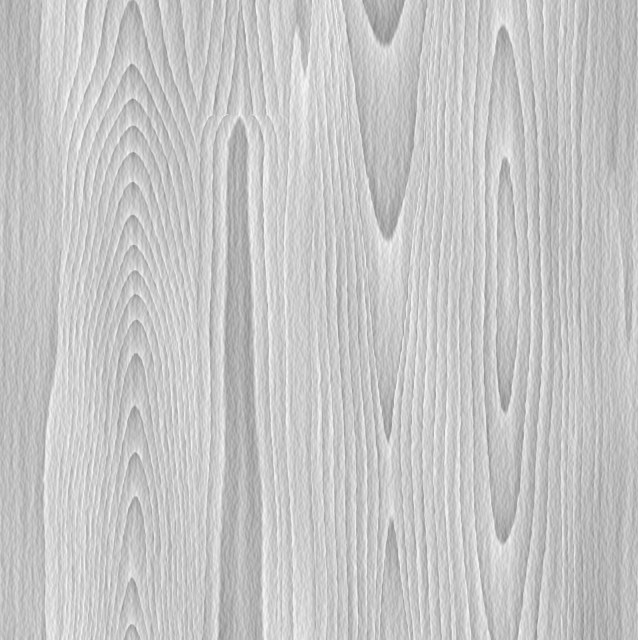
Reproduce this texture procedurally as a Shadertoy shader.

```glsl
// Pale grey wood veneer: arched, pointed and oval growth rings over fine embossed fibres.

vec2 hash2(vec2 c) {
    vec3 h = fract(c.xyx * vec3(0.1031, 0.1030, 0.0973));
    h += dot(h, h.yzx + 33.33);
    return fract((h.xx + h.yz) * h.zy);
}

// Cellular noise: distance to the nearest scattered point
float cells(vec2 q) {
    vec2 base = floor(q), f = q - base;
    float nearest = 2.0;
    for (int j = -1; j <= 1; j++)
        for (int i = -1; i <= 1; i++) {
            vec2 o = vec2(i, j);
            nearest = min(nearest, length(o + hash2(base + o) - f));
        }
    return nearest;
}

// Sideways-lit relief of the cellular noise
float emboss(vec2 q) {
    return cells(q + vec2(0.3, 0.0)) - cells(q - vec2(0.3, 0.0));
}

// Tone of one growth ring: pale at its start, darkening to a crisp line
float ring(float phase) {
    float f = fract(phase);
    float soft = clamp(1.5 * fwidth(phase), 0.05, 0.5);
    float tone = 0.838 - 0.125 * f - 0.07 * smoothstep(0.7, 0.96, f) + 0.055 * exp(-f * 8.0);
    return mix(0.89, tone, 1.0 - smoothstep(1.0 - soft, 1.0, f));
}

// Soft vertical strip around a centre line
float strip(float x, float centre, float halfWidth) {
    return 1.0 - smoothstep(halfWidth - 0.035, halfWidth, abs(x - centre));
}

// Stack of arches pointing up, closest together above the middle
float arches(vec2 p) {
    float dx = p.x - 0.21;
    float rise = (p.y - 0.5) * 17.0 + sin((p.y - 0.65) * 7.0);
    return rise * exp(-dx * dx / 0.0144) + 98.0 * (sqrt(dx * dx + 0.0008) - 0.0283)
         + 0.2 * sin(p.y * 23.0);
}

// Long tongue with a rounded top that widens downwards
float tongue(vec2 p) {
    float below = 0.82 - p.y;
    float halfWidth = 0.017 * sqrt(clamp(below * 22.0, 0.0, 1.0))
                    + (below > 0.0 ? 0.027 : 0.1) * below;
    float d = abs(p.x - 0.376) - halfWidth;
    return 1.0 + d * (d < 0.0 ? 7.0 : 48.0);
}

// Points facing each other across a saddle
float points(vec2 p) {
    float dx = p.x - 0.609 - 0.015 * (0.5 - p.y), dy = p.y - 0.25;
    float s = 88.0 * dx * dx - dy * dy;
    float root = sqrt(abs(s) + 0.002) - 0.045;
    return 0.07 + (s < 0.0 ? -3.3 : 6.2) * root;
}

// Nested slender ovals
float ovals(vec2 p) {
    return length((p - vec2(0.792, 0.555)) / vec2(0.0185, 0.205));
}

void mainImage(out vec4 fragColor, in vec2 fragCoord) {
    vec2 uv = fragCoord / iResolution.xy;

    // Slow bends, plus ragged edges where rings cross the fibres
    float ragged = cells(uv * vec2(150.0, 55.0)) - 0.45;
    vec2 p = uv;
    p.x += 0.003 * sin(uv.y * 7.0 + uv.x * 9.0)
         + 0.0015 * sin(uv.y * 21.0 + uv.x * 31.0) + 0.0018 * ragged;

    // Straight grain with uneven spacing
    float lanes = p.x * 52.0 + 0.7 * sin(p.x * 47.0 + 1.0) + 0.4 * sin(p.x * 113.0)
                + 0.5 * sin(p.y * 3.0 + p.x * 14.0);
    float margin = smoothstep(0.05, 0.08, p.x) * (1.0 - 0.55 * smoothstep(0.9, 0.94, p.x));
    float tone = mix(0.735, ring(lanes), 0.15 + 0.75 * margin);

    // Figured strips
    tone = mix(tone, ring(arches(p)), 0.95 * strip(p.x, 0.21, 0.135));
    tone = mix(tone, ring(tongue(p)), strip(p.x, 0.376, 0.08));
    tone = mix(tone, ring(points(p)), strip(p.x, 0.61, 0.13));
    tone = mix(tone, ring(ovals(p)), strip(p.x, 0.79, 0.095));

    // Secondary streaks and broad shading
    tone += 0.017 * sin(p.x * 390.0 + 3.0 * sin(p.y * 4.0 + p.x * 40.0))
          + 0.014 * sin(p.x * 251.0 + 2.0 * sin(p.y * 3.0));
    tone += 0.017 * sin(p.x * 19.0 + 1.5 * sin(p.y * 4.0))
          + 0.011 * sin(p.y * 11.0 + p.x * 33.0);
    tone += 0.03 * strip(p.x, 0.47, 0.08) + 0.025 * strip(p.x, 0.11, 0.055);
    tone -= 0.05 * strip(p.x, 0.945, 0.06) * (1.0 - smoothstep(0.2, 0.4, p.y));

    // Short fibres at two sizes and long hair-thin pores
    vec2 q = uv + vec2(0.001 * sin(uv.y * 90.0 + uv.x * 60.0), 0.0);
    tone += 0.088 * emboss(q * vec2(225.0, 95.0));
    tone += 0.045 * emboss(q * vec2(125.0, 34.0) + 7.3);
    tone += 0.04 * emboss(q * vec2(170.0, 11.0) + 3.7);

    fragColor = vec4(vec3(clamp(tone - 0.008, 0.52, 0.95)), 1.0);
}
```
